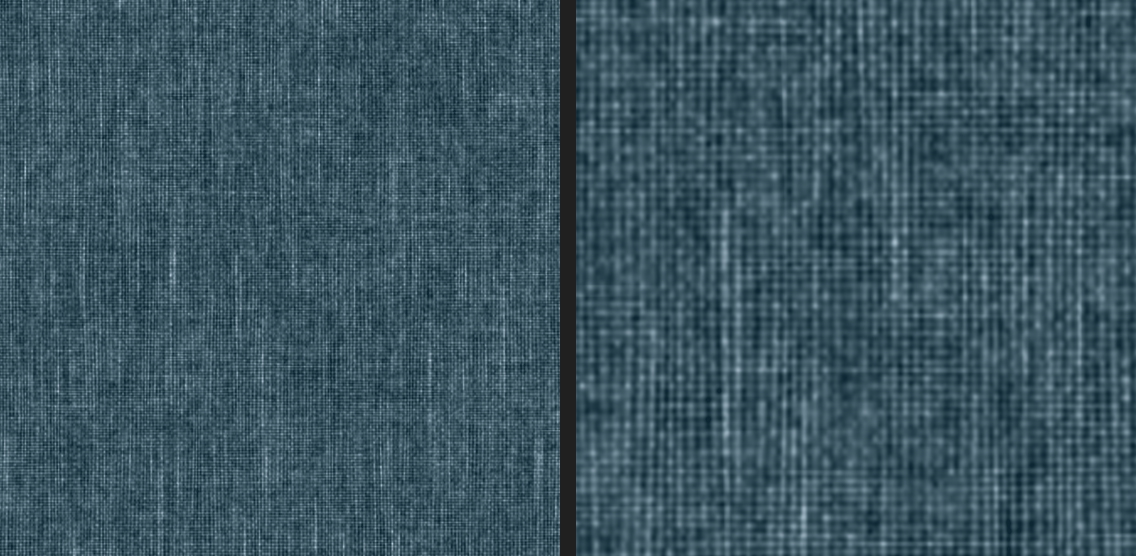
Left: the whole. Right: its middle third, enlarged.
Reproduce this texture procedurally as a Shadertoy shader.

```glsl
// Slate blue linen cloth: fine uneven warp and weft threads in a plain weave.
// Stretched value noise varies each thread along its length, pale slubs run
// mostly along the warp, and crisp fibre grain breaks up the crossings.

const float TAU = 6.2831853;
const vec2 THREADS = vec2(150.0, 182.0);   // warp and weft threads per canvas height
const vec3 CLOTH = vec3(0.237, 0.338, 0.387);
const vec3 SHEEN = vec3(1.0, 0.98, 0.99);  // colour direction from shadow to light

float hash(vec2 cell, float seed) {
    vec3 q = fract(vec3(cell.xyx + seed * 17.3) * vec3(0.1031, 0.1030, 0.0973));
    q += dot(q, q.yzx + 33.33);
    return fract((q.x + q.y) * q.z);
}

// Smooth value noise in 0..1
float noise(vec2 p, float seed) {
    vec2 cell = floor(p);
    vec2 f = fract(p);
    f = f * f * (3.0 - 2.0 * f);
    float low = mix(hash(cell, seed), hash(cell + vec2(1, 0), seed), f.x);
    float high = mix(hash(cell + vec2(0, 1), seed), hash(cell + vec2(1, 1), seed), f.x);
    return mix(low, high, f.y);
}

float signedNoise(vec2 p, float seed) {
    return noise(p, seed) - 0.5;
}

// Tone of one thread set; across counts threads, along runs down their length
float threadTone(float across, float along, float rate, float seed) {
    float longTone = signedNoise(vec2(across, along * rate), seed);
    float shortTone = signedNoise(vec2(across, along * rate * 6.0), seed + 1.0);
    float bandTone = signedNoise(vec2(across * 0.3, along * rate * 0.7), seed + 2.0);
    return 0.75 * longTone + 0.85 * shortTone + 0.18 * bandTone;
}

// Sparse pale thickened stretches, broken into short dashes
float slub(float across, float along, float rate, float seed) {
    float streak = smoothstep(0.72, 1.0, noise(vec2(across, along * rate), seed));
    float dash = noise(vec2(across, along * 95.0), seed + 1.0);
    return streak * (0.35 + 1.1 * dash);
}

// Irregular spacing keeps the thread grid from looking mechanical
vec2 weaveCoords(vec2 p) {
    vec2 wobble = vec2(signedNoise(p * vec2(55.0, 4.0), 1.0),
                       signedNoise(p * vec2(6.0, 60.0), 2.0));
    return p * THREADS + wobble * vec2(0.9, 0.6);
}

// Rounded threads plus the over-under alternation of a plain weave
float weaveRelief(vec2 w, vec2 p) {
    float warpDepth = 0.056 + 0.060 * signedNoise(p * vec2(45.0, 14.0), 3.0);
    float weftDepth = 0.027 + 0.050 * signedNoise(p * vec2(22.0, 40.0), 4.0);
    float relief = warpDepth * cos(TAU * w.x) + weftDepth * cos(TAU * w.y);
    return relief + 0.026 * cos(0.5 * TAU * w.x) * cos(0.5 * TAU * w.y);
}

void mainImage(out vec4 fragColor, in vec2 fragCoord) {
    vec2 p = fragCoord / iResolution.y;
    vec2 w = weaveCoords(p);

    // Thread shading and slubs, stronger along the warp
    float light = weaveRelief(w, p);
    light += 0.100 * threadTone(w.x, p.y, 6.0, 10.0);
    light += 0.060 * threadTone(w.y, p.x, 9.0, 20.0);
    light += 0.105 * slub(w.x, p.y, 6.0, 30.0);
    light += 0.050 * slub(w.y, p.x, 9.0, 40.0);

    // Flecks at crossings, fibre grain and faint faded patches
    light += 0.110 * signedNoise(w * vec2(1.15, 1.0), 50.0);
    light += 0.110 * signedNoise(p * vec2(330.0, 250.0), 51.0);
    light += 0.018 * signedNoise(p * vec2(5.0, 16.0), 52.0);
    light += 0.010 * signedNoise(p * vec2(3.0, 2.5), 53.0);

    // Lift highlights and soften shadows
    light += 1.1 * light * max(light, 0.0) - 0.010;
    light = max(light, -0.19);

    fragColor = vec4(clamp(CLOTH + light * SHEEN, 0.0, 1.0), 1.0);
}
```
